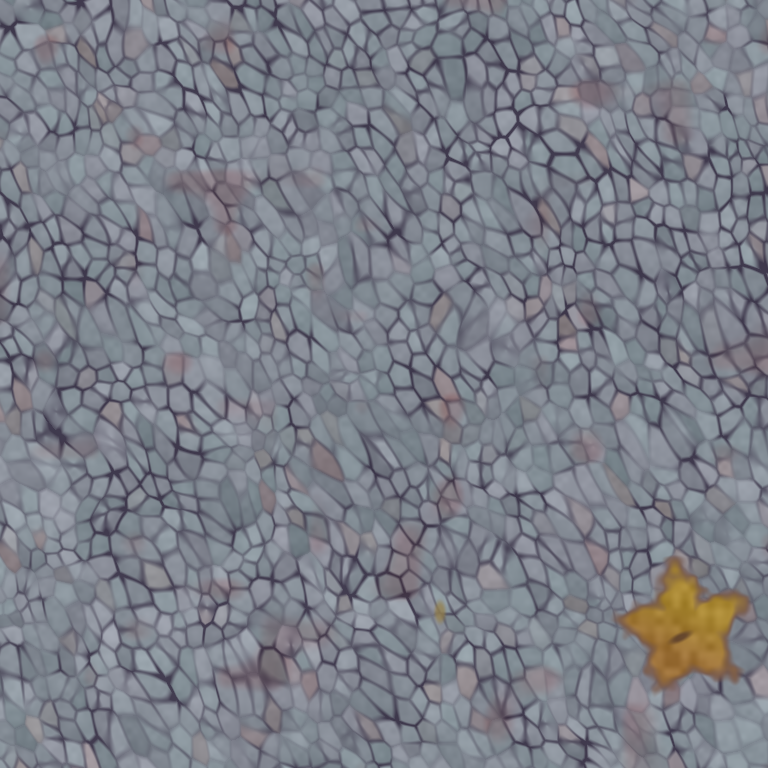
Give the GLSL for this texture, as a Shadertoy shader.

```glsl
// Blue-grey gravel of small leaning pebbles with one fallen yellow leaf.

float hash(vec2 p) {
    return fract(sin(dot(p, vec2(127.1, 311.7))) * 43758.5453);
}

vec2 hash2(vec2 p) {
    return vec2(hash(p), hash(p + 57.3));
}

float noise(vec2 p) {
    vec2 i = floor(p), f = fract(p);
    f = f * f * (3.0 - 2.0 * f);
    return mix(mix(hash(i), hash(i + vec2(1, 0)), f.x),
               mix(hash(i + vec2(0, 1)), hash(i + vec2(1, 1)), f.x), f.y);
}

// Muted colour of one pebble: mostly blue-grey, a few pinkish or tan
vec3 pebbleColor(vec2 id) {
    float tone = hash(id + 11.7) + hash(id + 23.1) - 1.0;
    vec3 color = vec3(0.525, 0.56, 0.595) + 0.085 * tone;
    color += vec3(0.025, -0.012, 0.004) * (hash(id + 35.9) - 0.4);
    float warm = smoothstep(0.86, 1.0, hash(id + 41.3));
    return color + warm * vec3(0.035, -0.035, -0.055);
}

vec3 gravel(vec2 uv) {
    // Lean and bend the grid so the pebbles are tall and uneven
    vec2 bend = vec2(noise(uv * 13.0), noise(uv * 13.0 + 40.0)) - 0.5;
    vec2 p = vec2(uv.x + 0.24 * uv.y, uv.y) * vec2(45.0, 34.0) + bend * 1.3;
    vec2 cell = floor(p);

    // Nearest two pebbles, with colours blended softly where they touch
    float nearest = 9.0, second = 9.0, total = 0.0;
    vec2 offset = vec2(0.0);
    vec3 color = vec3(0.0);
    for (int y = -1; y <= 1; y++) {
        for (int x = -1; x <= 1; x++) {
            vec2 id = cell + vec2(x, y);
            vec2 toPoint = p - id - 0.06 - 0.88 * hash2(id);
            float dist = length(toPoint);
            float weight = exp(-13.0 * dist * dist);
            color += weight * pebbleColor(id);
            total += weight;
            if (dist < nearest) {
                second = nearest;
                nearest = dist;
                offset = toPoint;
            } else {
                second = min(second, dist);
            }
        }
    }
    color /= total;

    // Rounded tops lit from above, with a little grain
    color += 0.028 * (0.45 - nearest) + 0.022 * offset.y;
    color += 0.04 * (noise(uv * 125.0) - 0.5);

    // Purple gaps of uneven depth, deepest between several pebbles
    float depth = noise(p * 0.85 + 7.0) * 0.7 + noise(uv * 9.0) * 0.3;
    depth = smoothstep(0.2, 0.85, depth + 0.12 * (uv.y - 0.5));
    float gap = 1.0 - smoothstep(0.0, 0.32, second - nearest);
    float pit = smoothstep(0.45, 0.85, nearest) * gap;
    float shade = clamp(gap * mix(0.13, 0.72, depth) + pit * depth * 0.6, 0.0, 0.95);
    color = mix(color, vec3(0.235, 0.21, 0.29), shade);

    // Broad tints: scattered reddish stains and pale drifts
    float stain = smoothstep(0.8, 0.97, noise(uv * 17.0 + 3.0));
    color = mix(color, color * vec3(0.98, 0.86, 0.86), stain);
    return color + 0.03 * (noise(uv * 5.0 + 20.0) - 0.5);
}

// Five ragged lobes; alpha holds the coverage
vec4 leaf(vec2 p) {
    float angle = atan(p.y, p.x);
    float rough = noise(p * 75.0 + 9.0) - 0.5;
    float rim = 0.07 + 0.017 * cos(5.0 * angle - 2.4) + 0.022 * rough;
    float inside = rim - length(p);

    vec3 color = mix(vec3(0.60, 0.43, 0.21), vec3(0.66, 0.53, 0.20),
                     smoothstep(-0.05, 0.04, p.y + p.x * 0.4));
    color += 0.12 * (noise(p * 90.0) - 0.5);
    color = mix(vec3(0.46, 0.35, 0.31), color, smoothstep(0.0, 0.022, inside));

    // Dark fold near the middle
    vec2 fold = p - vec2(-0.006, -0.01);
    fold.y -= 0.4 * fold.x;
    float crease = 1.0 - smoothstep(0.3, 1.2, length(fold / vec2(0.017, 0.007)));
    color = mix(color, vec3(0.34, 0.23, 0.17), 0.8 * crease);
    return vec4(color, smoothstep(-0.007, 0.008, inside));
}

void mainImage(out vec4 fragColor, in vec2 fragCoord) {
    vec2 uv = fragCoord / iResolution.y;
    vec3 color = gravel(uv);

    // Small yellow scrap
    float scrap = length((uv - vec2(0.573, 0.203)) / vec2(0.009, 0.018));
    color = mix(color, vec3(0.58, 0.50, 0.30), 0.75 * (1.0 - smoothstep(0.4, 1.1, scrap)));

    vec4 fallen = leaf(uv - vec2(0.892, 0.18));
    color = mix(color, fallen.rgb, fallen.a);
    fragColor = vec4(color, 1.0);
}
```
